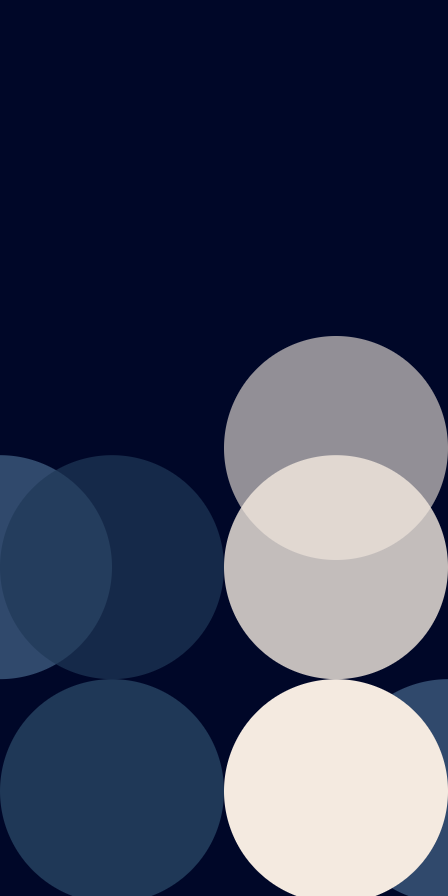
This background is drawn by a Shadertoy shader. Its source:

```glsl
#define RADIUS 0.25
#define BASE_Y 0.234
#define ROW_STEP 0.5
#define TOP_Y 1.0
#define TOP_OPACITY 0.6
#define ROW_FADE vec2(0.3, 0.2)
#define NIGHT vec3(0.0, 0.027, 0.157)
#define STEEL vec3(0.188, 0.286, 0.422)
#define SLATE vec3(0.120, 0.218, 0.340)
#define CREAM vec3(0.957, 0.918, 0.878)

// Antialiased disc coverage
float disc(vec2 p, vec2 center) {
    float d = length(p - center) - RADIUS;
    return clamp(0.5 - d * iResolution.x, 0.0, 1.0);
}

void mainImage(out vec4 fragColor, in vec2 fragCoord) {
    // Canvas width is one unit
    vec2 p = fragCoord / iResolution.x;
    vec3 color = NIGHT;

    // Translucent disc above the rows
    color = mix(color, CREAM, TOP_OPACITY * disc(p, vec2(0.75, TOP_Y)));

    // Each row: a steel disc centred on one side edge, then slate and cream
    for (int i = 0; i < 2; i++) {
        float row = float(i);
        float y = BASE_Y + ROW_STEP * row;
        vec2 opacity = 1.0 - ROW_FADE * row;
        color = mix(color, STEEL, disc(p, vec2(1.0 - row, y)));
        color = mix(color, SLATE, opacity.x * disc(p, vec2(0.25, y)));
        color = mix(color, CREAM, opacity.y * disc(p, vec2(0.75, y)));
    }

    fragColor = vec4(color, 1.0);
}
```
